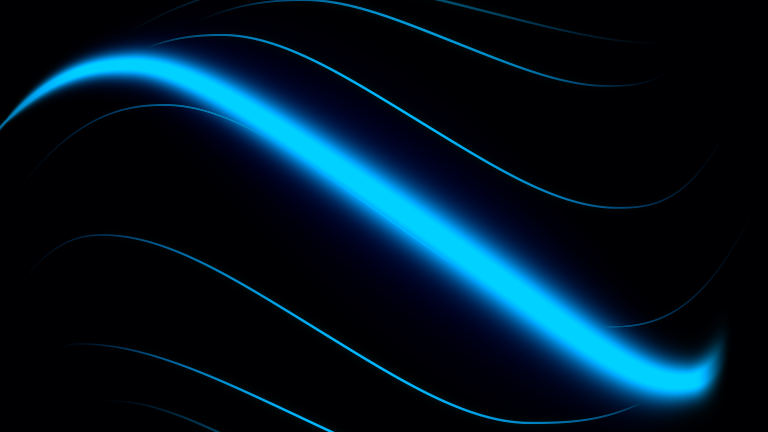
This background is drawn by a Shadertoy shader. Its source:

```glsl
const vec3 BACKDROP = vec3(0.0, 0.0, 0.008);
const vec3 BEAM_COLOR = vec3(0.0, 0.82, 1.0);
const vec3 HALO_COLOR = vec3(0.0, 0.0, 0.21);
const vec3 LINE_BRIGHT = vec3(0.0, 0.72, 1.0);
const vec3 LINE_DIM = vec3(0.0, 0.28, 0.68);
const float CORE_WIDTH = 0.0185;   // flat part of the beam
const float BEAM_FALLOFF = 0.042;
const float HALO_WIDTH = 0.157;
const float LINE_WIDTH = 0.0030;
const float LINE_GLOW = 0.006;
const float LEFT_BEND = 2.3;       // exponents of the curled ends
const float RIGHT_BEND = 2.7;
const float LINE_STRAIGHTNESS = 3.5;
const float BEAM_STRAIGHTNESS = 5.0;
const float BEAM_SKEW = 0.2;

// A wave running from start over a peak and through a valley to its end
struct Strand {
    vec2 start, peak, valley, end;
    float straightness, skew;
};

float strandHeight(Strand s, float x) {
    if (x < s.peak.x) {
        float u = (s.peak.x - x) / (s.peak.x - s.start.x);
        return mix(s.peak.y, s.start.y, pow(u, LEFT_BEND));
    }
    if (x > s.valley.x) {
        float u = (x - s.valley.x) / (s.end.x - s.valley.x);
        return mix(s.valley.y, s.end.y, pow(u, RIGHT_BEND));
    }
    // Odd S-curve, flat at both ends; straightness sets the length of its ramp
    float u = (x - s.peak.x) / (s.valley.x - s.peak.x);
    u -= s.skew * u * u * (1.0 - u);
    float w = 2.0 * u - 1.0;
    float n = s.straightness;
    float ramp = w * (n - pow(abs(w), n - 1.0)) / (n - 1.0);
    return mix(s.peak.y, s.valley.y, 0.5 + 0.5 * ramp);
}

float strandDistance(Strand s, vec2 p) {
    const float STEP = 0.002;
    float slope = (strandHeight(s, p.x + STEP) - strandHeight(s, p.x - STEP)) / (2.0 * STEP);
    return abs(p.y - strandHeight(s, p.x)) / sqrt(1.0 + slope * slope);
}

float strandProgress(Strand s, float x) {
    return clamp((x - s.start.x) / (s.end.x - s.start.x), 0.0, 1.0);
}

// Hairline that thins and dims toward both ends
vec3 thinLine(vec2 p, vec2 start, vec2 peak, vec2 valley, vec2 end, float strength) {
    Strand s = Strand(start, peak, valley, end, LINE_STRAIGHTNESS, 0.0);
    float t = strandProgress(s, p.x);
    float fade = 4.0 * t * (1.0 - t);
    float d = strandDistance(s, p);
    float halfWidth = LINE_WIDTH * mix(0.4, 1.0, fade);
    float line = clamp((halfWidth - d) * iResolution.y + 0.5, 0.0, 1.0);
    float glow = 0.15 * fade * exp(-d / LINE_GLOW);
    return mix(LINE_DIM, LINE_BRIGHT, fade) * max(line, glow) * fade * strength;
}

// Broad tapered beam with a soft edge and a deep blue halo
vec3 beam(vec2 p) {
    Strand s = Strand(vec2(0.0, 0.704), vec2(0.301, 0.850), vec2(1.574, 0.116),
                      vec2(1.694, 0.225), BEAM_STRAIGHTNESS, BEAM_SKEW);
    float t = strandProgress(s, p.x);
    float d = strandDistance(s, p);
    float taper = max(2.0 * pow(t, 0.75) * pow(1.0 - t, 0.35), 0.06);
    float light = smoothstep(-0.12, 0.12, t) * (1.0 - smoothstep(0.95, 1.0, t));
    float edge = max(d / taper - CORE_WIDTH, 0.0) / BEAM_FALLOFF;
    float body = exp(-pow(edge, 1.5));
    float haloWidth = HALO_WIDTH * taper * mix(0.3, 1.0, 4.0 * t * (1.0 - t));
    float halo = exp(-d * d / (haloWidth * haloWidth));
    return light * (BEAM_COLOR * body + HALO_COLOR * halo);
}

void mainImage(out vec4 fragColor, in vec2 fragCoord) {
    vec2 p = fragCoord / iResolution.y;
    vec3 color = BACKDROP + beam(p);

    // Hairlines from top to bottom
    color = max(color, thinLine(p, vec2(0.255, 0.896), vec2(0.741, 1.042),
                                vec2(1.528, 0.900), vec2(1.551, 0.903), 0.45));
    color = max(color, thinLine(p, vec2(0.440, 0.942), vec2(0.706, 1.000),
                                vec2(1.407, 0.801), vec2(1.546, 0.833), 0.85));
    color = max(color, thinLine(p, vec2(0.174, 0.780), vec2(0.514, 0.919),
                                vec2(1.428, 0.519), vec2(1.681, 0.699), 1.0));
    color = max(color, thinLine(p, vec2(0.042, 0.560), vec2(0.382, 0.757),
                                vec2(1.396, 0.243), vec2(1.748, 0.525), 1.0));
    color = max(color, thinLine(p, vec2(0.046, 0.340), vec2(0.238, 0.456),
                                vec2(1.227, 0.021), vec2(1.690, 0.248), 1.0));
    color = max(color, thinLine(p, vec2(0.132, 0.190), vec2(0.185, 0.204),
                                vec2(1.227, -0.146), vec2(1.389, -0.088), 1.0));
    color = max(color, thinLine(p, vec2(0.231, 0.065), vec2(0.255, 0.072),
                                vec2(0.995, -0.190), vec2(1.157, -0.134), 0.45));

    fragColor = vec4(min(color, 1.0), 1.0);
}
```
